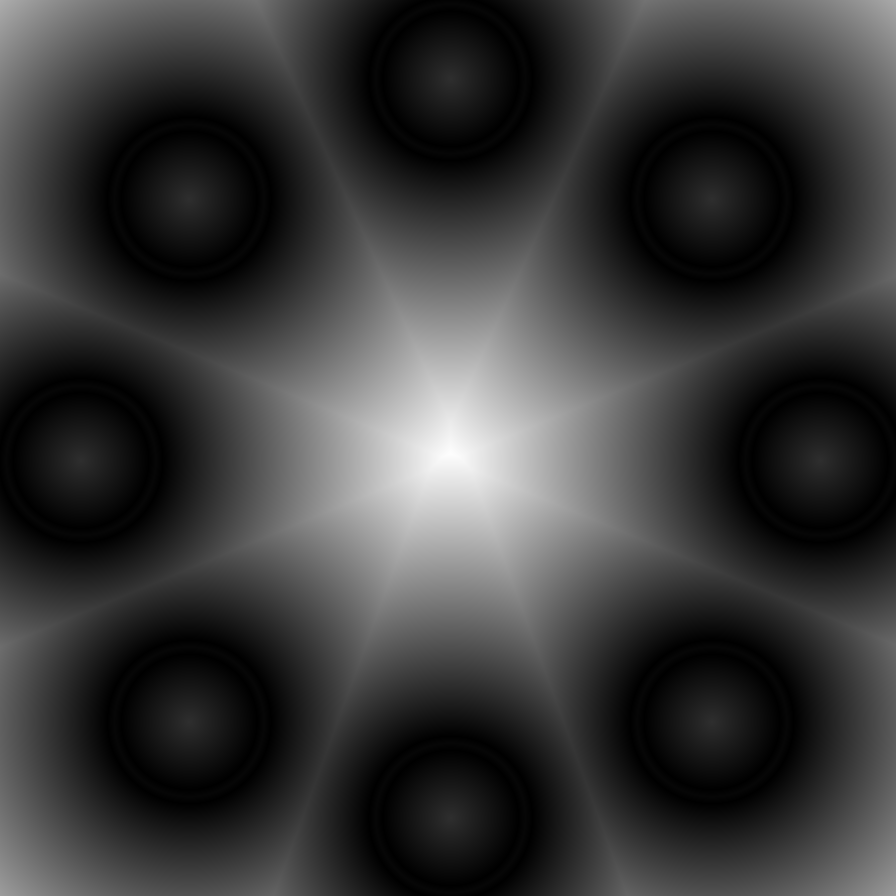
Give the GLSL for this background, as a three.js fragment shader.

```glsl
varying vec2 vUv;

// Distance to the nearest of eight spots set around a wheel
float nearestSpot(vec2 p) {
  float nearest = 1.0;
  for (int i = 0; i < 8; i++) {
    float angle = float(i) * 0.785398;
    vec2 direction = vec2(cos(angle), sin(angle));
    vec2 spot = vec2(0.503, 0.486) + 0.4125 * direction;
    // The top and bottom spots sit slightly higher
    spot.y += 0.0135 * step(0.9, abs(direction.y));
    nearest = min(nearest, distance(p, spot));
  }
  return nearest;
}

void main() {
  float fromRim = nearestSpot(vUv) - 0.0835;

  // Bright field outside, dim core inside, faint ring on the rim
  float field = 3.15 * max(fromRim - 0.0078, 0.0);
  float core = 2.4 * max(-fromRim - 0.0078, 0.0);
  float ring = 3.15 * max(0.0078 - abs(fromRim), 0.0);

  float brightness = clamp(field + core + ring, 0.0, 1.0);
  gl_FragColor = vec4(vec3(brightness), 1.0);
}
```
